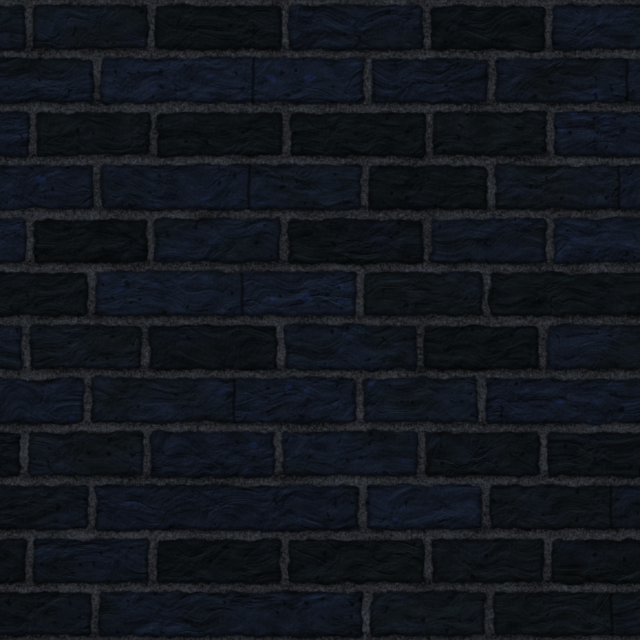
A Shadertoy shader for this texture:

```glsl
// Dark blue-black brick wall: twelve courses that alternate five short bricks
// with three longer ones. Each brick is a rounded box with a noisy outline,
// lit from above over a cracked noise relief and set in grainy grey mortar.

vec2 hash2(vec2 p) {
    p = vec2(dot(p, vec2(127.1, 311.7)), dot(p, vec2(269.5, 183.3)));
    return fract(sin(p) * 43758.5);
}

float corner(vec2 cell, vec2 offset, vec2 f) {
    return dot(hash2(cell + offset) * 2.0 - 1.0, f - offset);
}

// Gradient noise, roughly -0.7 to 0.7
float noise(vec2 p) {
    vec2 i = floor(p), f = p - i;
    vec2 u = f * f * f * (f * (f * 6.0 - 15.0) + 10.0);
    return mix(mix(corner(i, vec2(0, 0), f), corner(i, vec2(1, 0), f), u.x),
               mix(corner(i, vec2(0, 1), f), corner(i, vec2(1, 1), f), u.x), u.y);
}

float fbm(vec2 p) {
    float sum = 0.0, amp = 0.6;
    for (int i = 0; i < 4; i++) {
        sum += amp * noise(p);
        p = mat2(1.6, 1.2, -1.2, 1.6) * p + 5.3;
        amp *= 0.5;
    }
    return sum;
}

// Height of the brick face: lumps stretched sideways, cut by thin cracks
float relief(vec2 p) {
    vec2 q = p * vec2(26.0, 48.0) + 1.4 * vec2(noise(p * 17.0), noise(p * 17.0 + 9.0));
    float crack = 1.0 - smoothstep(0.0, 0.07, abs(noise(q * 0.8 + 31.0)));
    return fbm(q) - 0.13 * crack * smoothstep(-0.1, 0.25, noise(p * 14.0 + 3.0));
}

// Position of the i-th upright joint in a short or long course
float jointX(int i, bool longCourse) {
    const float shortJoints[5] = float[5](0.046, 0.235, 0.442, 0.664, 0.855);
    const float longJoints[3] = float[3](0.145, 0.567, 0.761);
    return longCourse ? longJoints[i] : shortJoints[i];
}

vec3 mortarColor(vec2 uv) {
    float h = uv.y * 12.0;
    h = (h - round(h)) / 12.0;
    float shadow = smoothstep(-0.003, 0.006, h) * (1.0 - smoothstep(0.009, 0.016, h));
    float grain = 0.55 * noise(uv * 150.0) + 0.6 * noise(uv * 290.0);
    float tone = 1.0 + grain + 0.45 * noise(uv * 22.0) - 0.32 * shadow;
    return vec3(0.147, 0.156, 0.173) * max(tone, 0.3);
}

vec3 brickColor(vec2 uv, vec2 seed) {
    vec2 p = uv + seed * 7.0;
    float blueness = seed.x + 1.1 * fbm(p * vec2(8.0, 14.0)) - 0.05;
    vec3 col = mix(vec3(0.053, 0.070, 0.081), vec3(0.067, 0.088, 0.130),
                   smoothstep(0.15, 0.85, blueness));
    float slope = relief(p) - relief(p + vec2(-0.0008, 0.0022));
    float light = 1.0 + 2.4 * slope + 0.6 * fbm(p * vec2(30.0, 50.0))
                + 0.25 * noise(p * 230.0) + 0.22 * (seed.y - 0.5);
    col *= clamp(light, 0.4, 1.8);
    // Sparse blue flecks and dark pits
    float fleck = smoothstep(0.28, 0.5, noise(p * vec2(38.0, 65.0) + 17.0));
    col += vec3(0.015, 0.03, 0.085) * fleck * smoothstep(0.4, 0.9, blueness);
    return col * (1.0 - 0.45 * smoothstep(0.32, 0.45, noise(p * 85.0 + 41.0)));
}

void mainImage(out vec4 fragColor, in vec2 fragCoord) {
    vec2 uv = fragCoord / iResolution.xy;
    float row = floor(uv.y * 12.0);
    bool longCourse = mod(row, 2.0) < 0.5;
    float drift = 0.007 * cos(0.628 * (9.0 - row));

    // Joints on either side of this point, wrapping around the canvas
    float left = -1.0, right = 2.0, id = 0.0;
    int count = longCourse ? 3 : 5;
    for (int i = 0; i < count; i++) {
        float x = jointX(i, longCourse) + drift
                + 0.006 * (hash2(vec2(float(i) + 3.0, row)).x - 0.5);
        for (float wrap = -1.0; wrap < 1.5; wrap++) {
            float edge = x + wrap;
            if (edge > uv.x) right = min(right, edge);
            else if (edge > left) { left = edge; id = float(i); }
        }
    }
    vec2 seed = hash2(vec2(id + 11.0, row + 5.0));

    // Rough rounded box
    vec2 center = vec2((left + right) * 0.5, (row + 0.485) / 12.0 + 0.002 * (seed.y - 0.5));
    vec2 halfSize = vec2((right - left) * 0.5 - 0.0062, 0.0342 + 0.0016 * (seed.x - 0.5));
    vec2 q = abs(uv - center) - halfSize + 0.006;
    float d = length(max(q, 0.0)) + min(max(q.x, q.y), 0.0) - 0.006;
    vec2 p = uv + seed * 3.0;
    d += 0.0055 * noise(p * 24.0) + 0.0042 * noise(p * 65.0) + 0.002 * noise(p * 150.0);

    // Some long bricks are two pieces meeting in a tight seam
    float seam = uv.x - center.x - 0.05 * (seed.x - 0.3) - 0.004 * noise(p * 40.0);
    bool split = halfSize.x > 0.17 && seed.y > 0.5;
    vec2 faceSeed = split && seam > 0.0 ? seed.yx : seed;
    vec3 brick = brickColor(uv, faceSeed);
    if (split) brick *= 1.0 - 0.45 * (1.0 - smoothstep(0.0005, 0.004, abs(seam)));

    // Dark rim, deepest on the lower and right sides
    float away = clamp((center.y - uv.y) / halfSize.y, 0.0, 1.0)
               + 0.6 * smoothstep(0.9, 1.0, (uv.x - center.x) / halfSize.x);
    brick *= mix(0.72 - 0.22 * min(away, 1.0), 1.0, smoothstep(0.0, 0.009, -d));

    vec3 mortar = mortarColor(uv) * mix(0.72, 1.0, smoothstep(0.0, 0.0035, d));
    float aa = max(0.0012, 1.0 / iResolution.y);
    fragColor = vec4(mix(brick, mortar, smoothstep(-aa, aa, d)), 1.0);
}
```
